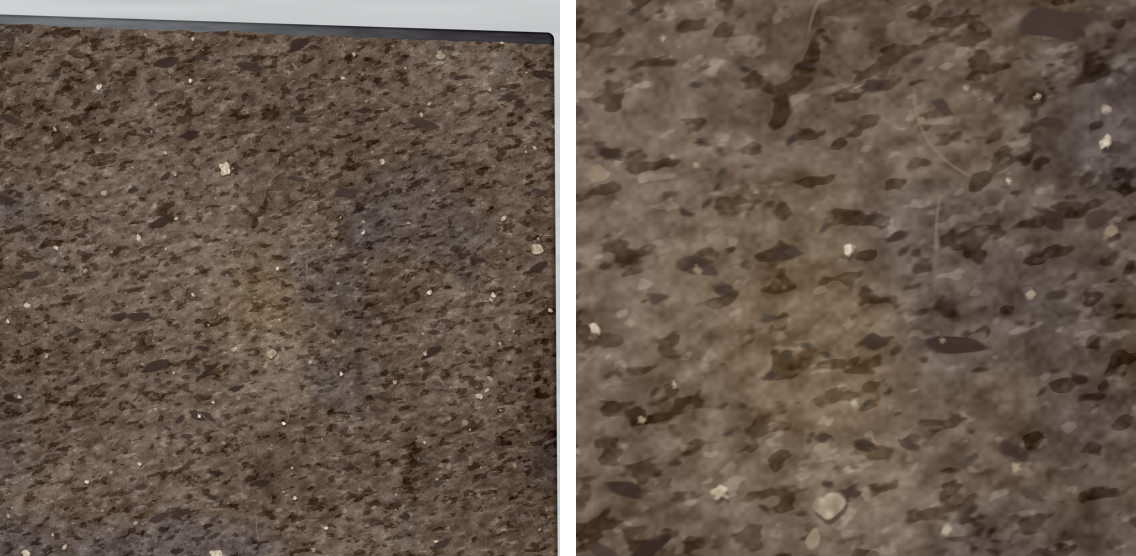
Left, the full canvas; right, a detail of the centre.
A Shadertoy shader for this texture:

```glsl
#define SOIL vec3(0.405, 0.343, 0.292)
#define HUMUS vec3(0.19, 0.14, 0.12)
#define ASH vec3(0.40, 0.37, 0.38)
#define STRAW vec3(0.56, 0.49, 0.41)
#define PEBBLE vec3(0.86, 0.81, 0.72)
#define TRAY vec3(0.79, 0.80, 0.80)
#define GRAIN_SCALE vec2(62.0, 105.0)
#define GRAIN_CONTRAST 0.26
#define FLECK_DEPTH 0.13
#define SOFTNESS 0.0013

// Integer hash: three random values per cell
vec3 hash3(vec2 cell, float seed) {
    uvec3 v = uvec3(ivec3(vec3(cell, seed))) * 1664525u + 1013904223u;
    v.x += v.y * v.z; v.y += v.z * v.x; v.z += v.x * v.y;
    v ^= v >> 16u;
    v.x += v.y * v.z; v.y += v.z * v.x; v.z += v.x * v.y;
    return vec3(v >> 8u) / 16777216.0;
}

float noise(vec2 p, float seed) {
    vec2 i = floor(p), f = fract(p);
    f = f * f * (3.0 - 2.0 * f);
    vec2 e = vec2(0.0, 1.0);
    return mix(mix(hash3(i, seed).x, hash3(i + e.yx, seed).x, f.x),
               mix(hash3(i + e.xy, seed).x, hash3(i + e.yy, seed).x, f.x), f.y);
}

float fbm(vec2 p, float seed) {
    float sum = 0.0, amp = 0.571;
    for (int k = 0; k < 3; k++) {
        sum += amp * noise(p, seed + float(k));
        p = mat2(1.9, 0.4, -0.4, 1.9) * p;
        amp *= 0.5;
    }
    return sum;
}

float softEdge() { return max(SOFTNESS, 0.8 / iResolution.y); }

mat2 turn(float a) { return mat2(cos(a), -sin(a), sin(a), cos(a)); }

// Irregular scattered grains: x = coverage, y = random shade
vec2 scatter(vec2 p, float cells, float share, vec2 halfSize, float spin, float seed) {
    vec2 home = floor(p * cells), best = vec2(0.0);
    float edge = softEdge();
    for (int j = -1; j <= 1; j++)
    for (int i = -1; i <= 1; i++) {
        vec2 cell = home + vec2(i, j);
        vec3 place = hash3(cell, seed), kind = hash3(cell, seed + 1.0);
        if (place.z > share) continue;
        vec2 size = halfSize * mix(0.6, 2.0, pow(kind.x, 4.0));
        vec2 q = turn(0.15 + (kind.y - 0.5) * spin) * (p - (cell + place.xy) / cells);
        float wobble = noise(q / size * 1.4 + place.xy * 50.0, seed) - 0.5;
        float d = (length(q / size) - 1.0 + 0.7 * wobble) * min(size.x, size.y);
        float cover = smoothstep(edge, -edge, d);
        if (cover > best.x) best = vec2(cover, kind.z);
    }
    return best;
}

// Thin bent root hairs
float fibres(vec2 p, float cells, float share, float seed) {
    vec2 home = floor(p * cells);
    float cover = 0.0;
    for (int j = -1; j <= 1; j++)
    for (int i = -1; i <= 1; i++) {
        vec2 cell = home + vec2(i, j);
        vec3 place = hash3(cell, seed), kind = hash3(cell, seed + 1.0);
        if (place.z > share) continue;
        vec2 q = turn(kind.x * 3.14) * (p - (cell + place.xy) / cells);
        float reach = mix(0.012, 0.038, kind.y);
        q.y += (kind.z - 0.5) * 24.0 * q.x * q.x;
        float line = smoothstep(0.0004 + softEdge(), 0.0003, abs(q.y));
        cover = max(cover, line * smoothstep(reach, reach * 0.6, abs(q.x)));
    }
    return cover;
}

vec3 soil(vec2 p) {
    // Broad stains and lighting
    float clump = fbm(p * 6.0, 10.0);
    vec3 col = SOIL + (clump - 0.5) * 0.16;
    col = mix(col, ASH - 0.06, 0.55 * smoothstep(0.52, 0.78, fbm(p * 5.0, 20.0)));
    col += vec3(0.05, 0.042, 0.012) * exp(-90.0 * dot(p - vec2(0.48, 0.46), p - vec2(0.48, 0.46)));
    col -= 0.05 * smoothstep(0.88, 1.0, p.x) + 0.025 * smoothstep(0.4, 1.0, p.x - p.y + 0.3);

    // Flattened crumbs, leaning slightly upward to the right
    vec2 lean = vec2(p.x, p.y - 0.2 * p.x);
    col += (fbm(lean * GRAIN_SCALE, 30.0) - 0.5) * GRAIN_CONTRAST;
    col += (noise(p * 310.0, 40.0) - 0.5) * 0.07;
    float crowd = 0.06 * smoothstep(0.6, 0.0, p.x) * smoothstep(0.3, 0.9, p.y);
    float fleck = fbm(lean * GRAIN_SCALE * 0.95, 50.0) + crowd;
    col -= FLECK_DEPTH * smoothstep(0.60, 0.71, fleck);
    col += 0.09 * smoothstep(0.66, 0.78, fbm(lean * GRAIN_SCALE * 1.2, 60.0));

    // Bark chips and straw
    vec2 crumb = scatter(p, 48.0, 0.30, vec2(0.0052, 0.0026), 1.6, 70.0);
    vec2 chip = scatter(p, 17.0, 0.30, vec2(0.0125, 0.0046), 0.9, 80.0);
    col = mix(col, HUMUS + 0.10 * crumb.y, 0.7 * crumb.x);
    col = mix(col, HUMUS + 0.07 * chip.y, 0.85 * chip.x);
    col = mix(col, STRAW, 0.5 * fibres(p, 9.0, 0.4, 90.0));

    // Pale grit and pebbles with a small shadow
    vec2 grit = scatter(p, 38.0, 0.10, vec2(0.0028, 0.0023), 6.0, 100.0);
    vec2 shade = scatter(p + vec2(-0.001, 0.003), 20.0, 0.14, vec2(0.0062, 0.0050), 6.0, 110.0);
    vec2 stone = scatter(p, 20.0, 0.14, vec2(0.0062, 0.0050), 6.0, 110.0);
    col = mix(col, mix(STRAW, PEBBLE, grit.y), 0.8 * grit.x);
    col = mix(col, HUMUS, 0.5 * shade.x);
    vec3 stoneCol = mix(STRAW, PEBBLE, sqrt(stone.y)) + 0.22 * (noise(p * 240.0, 120.0) - 0.5);
    return mix(col, stoneCol, stone.x);
}

void mainImage(out vec4 fragColor, in vec2 fragCoord) {
    vec2 p = fragCoord / iResolution.y;
    float edge = softEdge();

    // Tray opening with a rounded upper right corner
    float rim = 0.974 - 0.033 * p.x;
    vec2 over = vec2(p.x - 1.003 + 0.007 * p.y, p.y - rim) + 0.012;
    float opening = length(max(over, 0.0)) + min(max(over.x, over.y), 0.0) - 0.012;
    vec3 tray = TRAY + 0.05 * (noise(p * vec2(4.0, 60.0), 130.0) - 0.5);

    // Inner wall above the soil, darker to the right
    float soilTop = rim - 0.017 - 0.004 * p.x + 0.008 * (fbm(p * 28.0, 140.0) - 0.5);
    vec3 wall = mix(vec3(0.43, 0.44, 0.45), vec3(0.20, 0.19, 0.20), smoothstep(0.2, 1.0, p.x));
    wall += 0.12 * (fbm(p * vec2(20.0, 120.0), 150.0) - 0.5);
    wall -= 0.13 * smoothstep(-0.006, 0.0, opening);

    vec3 col = mix(soil(p), wall, smoothstep(-edge, edge, p.y - soilTop));
    col *= 1.0 - 0.35 * smoothstep(-0.012, 0.0, over.x - 0.012);
    col = mix(col, tray, smoothstep(-edge, edge, opening));
    fragColor = vec4(clamp(col, 0.0, 1.0), 1.0);
}
```
